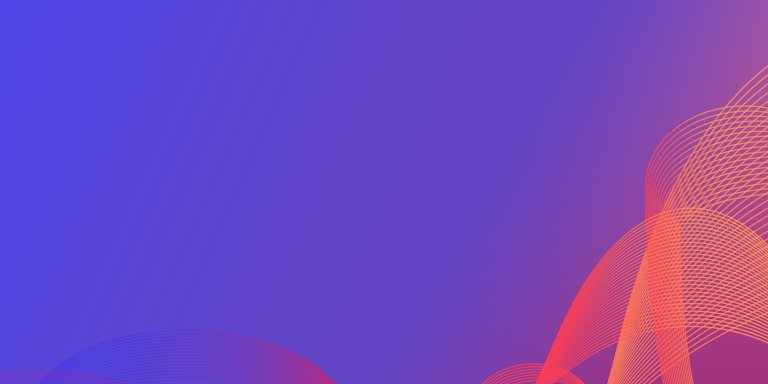
Reproduce this background procedurally as a WebGL 1 fragment shader.

```glsl
precision highp float;
// Blue to violet backdrop with a rose glow on the right, overlaid with
// ribbons of thin lines. Each ribbon is a loop of ellipse outlines whose
// centre and radii blend from an outer to an inner curve.

uniform vec2 u_resolution;

// Box-filtered coverage of one egg outline: radii are (x, upper y, lower y).
float outline(vec2 p, vec2 centre, vec3 radii, float halfWidth) {
  vec2 q = p - centre;
  vec2 r = vec2(radii.x, q.y > 0.0 ? radii.y : radii.z);
  float k = max(length(q / r), 1e-4);
  float d = abs(k - 1.0) * k / max(length(q / (r * r)), 1e-4);
  vec2 span = (vec2(halfWidth, -halfWidth) - d) * u_resolution.y + 0.5;
  span = clamp(span, 0.0, 1.0);
  return span.x - span.y;
}

// Combined coverage of a ribbon of count lines, from outer to inner curve.
float ribbon(vec2 p, int count, vec2 centreA, vec2 centreB, vec3 radiiA, vec3 radiiB) {
  float gap = 1.0;
  for (int i = 0; i < 36; i++) {
    if (i >= count) break;
    float t = float(i) / float(count - 1);
    gap *= 1.0 - outline(p, mix(centreA, centreB, t), mix(radiiA, radiiB, t), 0.0017);
  }
  return 1.0 - gap;
}

vec3 backdrop(vec2 p) {
  vec3 base = mix(vec3(0.31, 0.27, 0.92), vec3(0.38, 0.27, 0.77),
                  smoothstep(-0.3, 1.4, p.x + 0.45 * (1.0 - p.y)));
  vec3 rose = mix(vec3(0.66, 0.19, 0.46), vec3(0.80, 0.38, 0.56), p.y);
  return mix(base, rose, 0.9 * smoothstep(0.85, 1.85, p.x - 0.6 * p.y));
}

void main() {
  // Canvas height is one unit; x runs from 0 to 2.
  vec2 p = gl_FragCoord.xy / u_resolution.y;
  p.x *= 2.0 * u_resolution.y / u_resolution.x;
  vec3 color = backdrop(p);

  // Low arches in the left corner, blue turning to crimson.
  vec3 cool = mix(vec3(0.20, 0.20, 0.95), vec3(0.80, 0.14, 0.45),
                  smoothstep(0.25, 0.85, p.x));
  float arch = ribbon(p, 17, vec2(0.485, -0.10), vec2(0.50, -0.10),
                      vec3(0.424, 0.24, 0.24), vec3(0.43, 0.11, 0.11));
  color = mix(color, cool, arch * mix(0.45, 0.75, smoothstep(0.5, 0.85, p.x)));
  float cornerArch = ribbon(p, 5, vec2(0.10, -0.10), vec2(0.12, -0.10),
                            vec3(0.36, 0.135, 0.135), vec3(0.30, 0.105, 0.105));
  color = mix(color, vec3(0.60, 0.17, 0.62), 0.45 * cornerArch);

  // Warm ribbons, red at the lower left and orange toward the right.
  vec3 red = vec3(1.0, 0.24, 0.32);
  vec3 orange = vec3(1.0, 0.58, 0.35);

  // Small arch beside the large dome.
  float smallArch = ribbon(p, 7, vec2(1.39, -0.06), vec2(1.41, -0.06),
                           vec3(0.155, 0.112, 0.112), vec3(0.14, 0.07, 0.07));
  color = mix(color, red, 0.9 * smallArch);

  // Tall sweep that fans out toward the right edge.
  float sweep = ribbon(p, 32, vec2(2.25, -0.50), vec2(2.60, -0.50),
                       vec3(0.706, 1.42, 1.42), vec3(1.166, 0.80, 0.80));
  vec3 sweepColor = mix(vec3(1.0, 0.45, 0.32), orange, clamp(p.y + 0.2, 0.0, 1.0));
  color = mix(color, sweepColor, 0.9 * sweep);

  // Rounded loop with a long tail.
  float loopLines = ribbon(p, 18, vec2(1.94, 0.518), vec2(2.10, 0.40),
                           vec3(0.258, 0.206, 0.90), vec3(0.33, 0.10, 0.90));
  vec3 loopColor = mix(red, orange, smoothstep(1.66, 1.9, p.x));
  color = mix(color, loopColor, 0.85 * loopLines);

  // Wide dome in front, its lines gathered at the left foot.
  float dome = ribbon(p, 32, vec2(1.80, -0.60), vec2(1.80, -0.60),
                      vec3(0.478, 1.058, 1.058), vec3(0.60, 0.75, 0.75));
  vec3 domeColor = mix(red, orange, smoothstep(1.48, 1.95, p.x + 0.15 * p.y));
  color = mix(color, domeColor, 0.9 * dome);

  gl_FragColor = vec4(color, 1.0);
}
```
